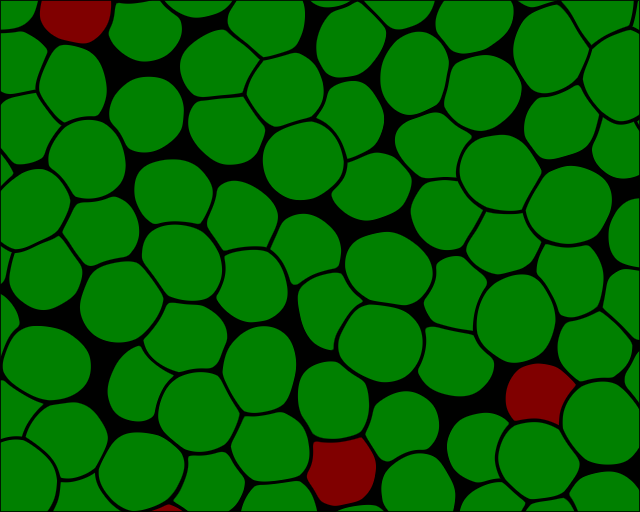
Write a Shadertoy shader that draws this pattern.

```glsl
// Packed rounded cells, mostly green with a few red, on a black ground.

const vec3 GROUND = vec3(0.0, 0.004, 0.0);
const vec3 GREEN = vec3(0.0, 0.502, 0.0);
const vec3 RED = vec3(0.502, 0.0, 0.0);

const float CELLS_PER_HEIGHT = 6.75;
const float ROW_STEP = 0.87;   // row distance in cell widths
const float GAP = 0.043;       // channel between touching cells
const float TILT = 0.37;       // turn of the packing rows
const int COUNT = 9;

float hash(vec2 p) {
    return fract(sin(dot(p, vec2(127.1, 311.7))) * 43758.545);
}

float noise(vec2 p) {
    vec2 i = floor(p), f = fract(p);
    f = f * f * (3.0 - 2.0 * f);
    float low = mix(hash(i), hash(i + vec2(1, 0)), f.x);
    float high = mix(hash(i + vec2(0, 1)), hash(i + vec2(1, 1)), f.x);
    return mix(low, high, f.y);
}

mat2 rotation(float angle) {
    float c = cos(angle), s = sin(angle);
    return mat2(c, s, -s, c);
}

float smoothMax(float a, float b, float k) {
    float h = max(k - abs(a - b), 0.0) / k;
    return max(a, b) + 0.25 * h * h * k;
}

// Approximate signed distance to an ellipse
float ellipse(vec2 q, vec2 radii) {
    float k0 = length(q / radii);
    float k1 = length(q / (radii * radii));
    return (k0 - 1.0) * k0 / max(k1, 1e-4);
}

// Distance to the free outline of one cell
float cellOutline(vec2 p, vec2 id, float shift, float rank) {
    vec2 jitter = vec2(hash(id + 3.7), hash(id + 9.2)) - 0.5;
    vec2 centre = vec2(id.x + 0.5 + shift, (id.y + 0.5) * ROW_STEP) + 0.3 * jitter;
    float radius = mix(0.49, 0.585, rank);
    float stretch = mix(1.0, 1.13, hash(id + 21.4));
    vec2 q = rotation(6.2832 * hash(id + 33.8)) * (p - centre);
    return ellipse(q, radius * vec2(stretch, 1.0 / stretch));
}

// Nearest cell at p: x is its distance, y is 1 for a red cell
vec2 packedCells(vec2 p) {
    float outline[COUNT];
    float rank[COUNT];
    float red[COUNT];
    float row = floor(p.y / ROW_STEP);

    for (int i = 0; i < COUNT; i++) {
        float y = row + float(i / 3 - 1);
        float shift = 0.5 * mod(y, 2.0);
        vec2 id = vec2(floor(p.x - shift) + float(i % 3 - 1), y);
        rank[i] = hash(id);
        outline[i] = cellOutline(p, id, shift, rank[i]);
        red[i] = 1.0 - step(0.5, mod(7.0 * id.x + 3.0 * id.y + 4.0, 20.0));
    }

    // Higher ranks keep their shape and dent the lower ones
    vec2 nearest = vec2(1e3, 0.0);
    for (int i = 0; i < COUNT; i++) {
        float clip = -1e3;
        for (int j = 0; j < COUNT; j++) {
            if (j == i) continue;
            float share = 0.5 + clamp(1.3 * (rank[i] - rank[j]), -0.36, 0.36);
            clip = max(clip, share * outline[i] - (1.0 - share) * outline[j]);
        }
        float d = smoothMax(outline[i], clip, 0.04) + 0.5 * GAP;
        if (d < nearest.x) nearest = vec2(d, red[i]);
    }
    return nearest;
}

void mainImage(out vec4 fragColor, in vec2 fragCoord) {
    vec2 uv = fragCoord / iResolution.y;
    float pixel = 1.0 / iResolution.y;

    // Tilted cell space with slightly uneven outlines
    vec2 p = rotation(TILT) * uv * CELLS_PER_HEIGHT + 20.0;
    p += 0.06 * (vec2(noise(p * 2.6), noise(p * 2.6 + 17.0)) - 0.5);

    vec2 cell = packedCells(p);
    float cover = clamp(0.5 - cell.x / (CELLS_PER_HEIGHT * pixel), 0.0, 1.0);

    // Fine dark frame along the canvas edge
    vec2 inset = min(uv, iResolution.xy / iResolution.y - uv);
    cover *= clamp((min(inset.x, inset.y) - 0.0016) / pixel + 0.5, 0.0, 1.0);

    fragColor = vec4(mix(GROUND, mix(GREEN, RED, cell.y), cover), 1.0);
}
```
